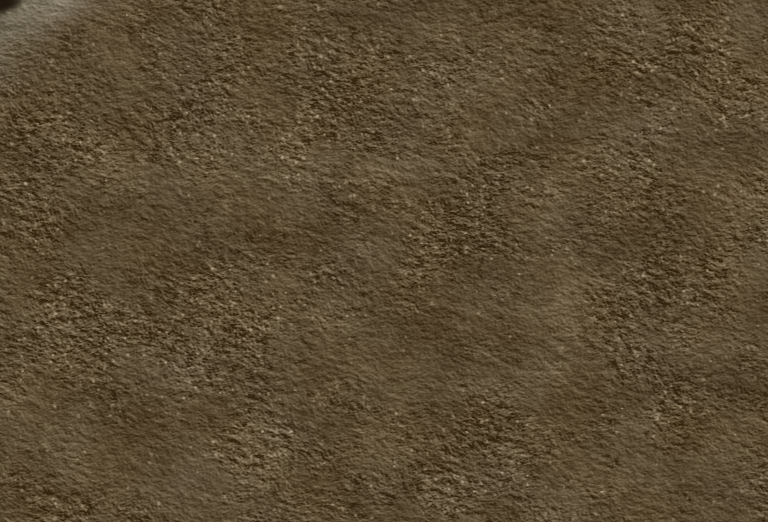
Give the GLSL for this texture, as a Shadertoy shader.

```glsl
#define SOIL_COLOR vec3(0.350, 0.291, 0.201)
#define STONE_COLOR vec3(0.47, 0.44, 0.37)
#define GAP_COLOR vec3(0.13, 0.10, 0.06)
#define GRAIN_SCALE 66.0
#define PATCH_SCALE 3.8
#define SPECK_SCALE 105.0
#define STREAK_TILT -0.22
#define STREAK_STRETCH 1.7
#define SMOOTH_RELIEF 0.19
#define ROUGH_RELIEF 0.33
#define GRIT_STRENGTH 0.15
#define LIGHT_STEP vec2(0.0022, 0.0036)

float hash(vec2 p) {
    vec3 q = fract(p.xyx * 0.1031);
    q += dot(q, q.yzx + 33.33);
    return fract((q.x + q.y) * q.z);
}

float cornerSlope(vec2 cell, vec2 offset) {
    float angle = 6.2832 * hash(cell);
    return dot(vec2(cos(angle), sin(angle)), offset);
}

float gradientNoise(vec2 p) {
    vec2 i = floor(p), f = p - i;
    vec2 u = f * f * f * (f * (f * 6.0 - 15.0) + 10.0);
    vec2 e = vec2(1.0, 0.0);
    return mix(mix(cornerSlope(i, f), cornerSlope(i + e, f - e), u.x),
               mix(cornerSlope(i + e.yx, f - e.yx), cornerSlope(i + 1.0, f - 1.0), u.x), u.y);
}

float fbm(vec2 p, float gain) {
    float sum = 0.0, amplitude = 0.5;
    for (int i = 0; i < 3; i++) {
        sum += amplitude * gradientNoise(p);
        p = mat2(0.98, 0.2, -0.2, 0.98) * p * 2.07 + 17.3;
        amplitude *= gain;
    }
    return sum;
}

// Coordinates drawn out along slightly falling streaks
vec2 streaked(vec2 p) {
    vec2 along = normalize(vec2(1.0, STREAK_TILT));
    vec2 q = vec2(dot(p, along) / STREAK_STRETCH, dot(p, vec2(-along.y, along.x)));
    q.y += 0.012 * gradientNoise(p * 9.0 + 5.0);
    return q;
}

float soilHeight(vec2 p) {
    return fbm(streaked(p) * GRAIN_SCALE + 90.0, 0.85);
}

// Sparse bright grains of varied strength, one candidate per cell
float specks(vec2 p, float density) {
    p *= SPECK_SCALE;
    vec2 home = floor(p);
    float light = 0.0;
    for (int y = -1; y <= 1; y++)
    for (int x = -1; x <= 1; x++) {
        vec2 cell = home + vec2(x, y);
        vec2 center = cell + vec2(hash(cell + 43.1), hash(cell + 49.7));
        float radius = mix(0.35, 0.65, hash(cell + 61.3));
        float strength = step(hash(cell + 54.9), density) * mix(0.3, 1.0, hash(cell + 77.7));
        light = max(light, strength * (1.0 - smoothstep(0.1, radius, length(p - center))));
    }
    return light;
}

void mainImage(out vec4 fragColor, in vec2 fragCoord) {
    vec2 p = fragCoord / iResolution.y;

    // Broad patches of rough and worn ground, broken up by small clumps
    vec2 broad = p * vec2(0.9, 1.15) * PATCH_SCALE;
    float clump = gradientNoise(streaked(p) * 26.0 + 12.0);
    float rough = smoothstep(-0.25, 0.32, fbm(broad + 8.0, 0.75) + 0.28 * clump);
    float stain = fbm(broad * 1.5 + 31.0, 0.8);

    // Fine relief lit from above, loose grit and shaded pits
    float relief = soilHeight(p) - soilHeight(p + LIGHT_STEP);
    float grit = fbm(streaked(p) * vec2(0.9, 1.0) * 88.0 + 130.0, 0.9);
    float pit = smoothstep(0.10, 0.32, -grit - 0.25 * clump) * rough;
    float tone = relief * mix(SMOOTH_RELIEF, ROUGH_RELIEF, rough);
    tone += GRIT_STRENGTH * grit * mix(0.6, 1.1, rough);
    tone += 0.12 * stain - 0.085 * pit;
    tone += 0.19 * specks(p, 0.02 + 0.22 * rough * rough);
    tone = max(tone, -0.15);
    vec3 color = SOIL_COLOR + tone * vec3(1.0, 1.0, 0.95);
    color += vec3(0.007, 0.0, -0.007) * gradientNoise(broad * 2.0 + 70.0);

    // Pale stone and dark gap in the upper left corner
    vec2 corner = vec2(p.x, 1.0 - p.y);
    float wobble = fbm(p * vec2(16.0, 28.0), 0.7);
    float stone = 1.0 - smoothstep(0.3, 1.15, corner.x / 0.24 + corner.y / 0.17 + 0.5 * wobble);
    vec2 shine = corner - vec2(0.12, 0.015);
    vec3 stoneColor = STONE_COLOR + 0.25 * wobble + 0.12 * exp(-500.0 * dot(shine, shine)) + 0.2 * relief;
    color = mix(color, stoneColor, 0.8 * stone);
    float gap = 1.0 - smoothstep(0.015, 0.05, length(corner * vec2(0.9, 1.2)) + 0.02 * wobble);
    color = mix(color, GAP_COLOR, gap);

    fragColor = vec4(clamp(color, 0.0, 1.0), 1.0);
}
```
